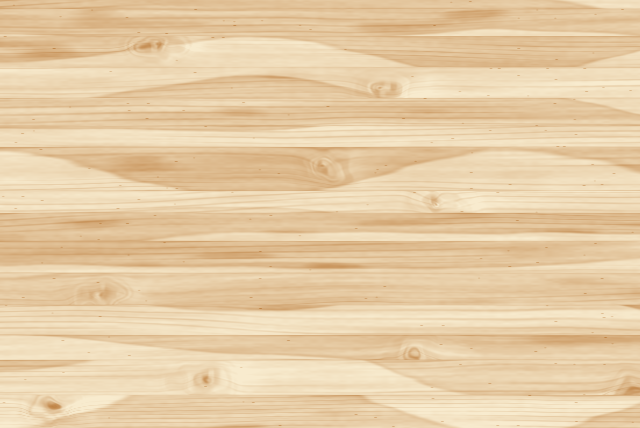
Write a WebGL 2 fragment shader that draws this texture.

```glsl
#version 300 es
precision highp float;
// Pale horizontal wood strips with streaked grain, sapwood edges and knots.

uniform vec2 u_resolution;
out vec4 fragColor;

float hash(vec2 p) {
    vec3 q = fract(p.xyx * 0.1031);
    q += dot(q, q.yzx + 33.33);
    return fract((q.x + q.y) * q.z);
}

float noise(vec2 p) {
    vec2 cell = floor(p), f = fract(p);
    f = f * f * (3.0 - 2.0 * f);
    return mix(mix(hash(cell), hash(cell + vec2(1, 0)), f.x),
               mix(hash(cell + vec2(0, 1)), hash(cell + vec2(1, 1)), f.x), f.y);
}

// Uneven seam position, counted in strips
float seam(float k) {
    return k + 0.6 * (hash(vec2(k + 40.0, 7.0)) - 0.5);
}

// Sparse dark pores, drawn as short dashes
float pores(vec2 p) {
    vec2 grid = p * vec2(45.0, 110.0), cell = floor(grid);
    vec2 centre = 0.3 + 0.4 * vec2(hash(cell + 11.0), hash(cell + 57.0));
    float d = length((fract(grid) - centre) * vec2(1.0, 1.3));
    return step(0.972, hash(cell + 3.0)) * smoothstep(0.24, 0.06, d);
}

void main() {
    vec2 p = gl_FragCoord.xy / u_resolution.y;

    // Strip layout
    float row = p.y * 14.0, k = floor(row);
    if (row < seam(k)) k -= 1.0;
    else if (row > seam(k + 1.0)) k += 1.0;
    float low = seam(k), high = seam(k + 1.0);
    float across = (row - low) / (high - low);
    vec2 id = vec2(k + 20.0, 3.0);
    float seed = floor(hash(id) * 90.0) + 10.0;

    // Gentle drift of the fibres
    vec2 g = p + vec2(seed, 0.0);
    g.y += 0.022 * (noise(vec2(g.x * 1.7, seed)) - 0.5);
    g.y += 0.005 * (noise(vec2(g.x * 6.0, p.y * 14.0 + seed)) - 0.5);

    // Knots bend the fibres and leave curls, a pale side and a brown core
    float knotTone = 0.0, knotArea = 0.0;
    for (float i = 0.0; i < 2.0; i++) {
        vec2 pick = id + vec2(i * 17.0, 31.0);
        if (hash(pick) > 0.36) continue;
        vec2 centre = vec2(0.75 * (i + hash(pick + 5.0)),
                           mix(low, high, 0.2 + 0.6 * hash(pick + 9.0)) / 14.0);
        vec2 d = (p - centre) * vec2(17.0, 27.0);
        d += 0.7 * (vec2(noise(p * 28.0 + seed), noise(p * 28.0 + seed + 40.0)) - 0.5);
        float area = exp(-dot(d, d));
        float curl = noise(vec2(length(d) * 7.0, d.x * 1.5 + seed));
        float core = exp(-dot(d, d) * 5.0) * smoothstep(0.2, 0.75, noise(p * vec2(75.0, 45.0)));
        vec2 side = d - vec2(1.2, 0.0);
        knotTone += area * (curl - 0.6) * 0.8 - 0.85 * core + 0.28 * exp(-dot(side, side));
        knotArea = max(knotArea, area);
        g.y += 0.025 * area * (hash(pick + 13.0) < 0.5 ? -1.0 : 1.0);
    }

    // Sapwood tapers along a slow curve through the strip
    float side = hash(id + 21.0) < 0.5 ? across : 1.0 - across;
    float curve = 0.58 + 2.2 * (noise(vec2(p.x * 1.7 + seed, seed + 4.0)) - 0.5)
                + 1.6 * (hash(id + 63.0) - 0.5);
    float border = side - curve + 0.12 * (noise(g * vec2(7.0, 60.0)) - 0.5);
    float sap = smoothstep(-0.05, 0.05, border) * (1.0 - 0.6 * knotArea);
    float tone = mix(0.36 + 0.24 * hash(id + 77.0), 0.87, sap);
    tone -= 0.16 * exp(-pow((border + 0.04) * 16.0, 2.0));

    // Broad, medium and fine streaks
    float calm = 1.0 - 0.5 * knotArea;
    float contrast = mix(1.0, 0.75, sap) * calm;
    tone += contrast * (0.38 * (noise(g * vec2(1.3, 26.0)) - 0.5)
                      + 0.36 * (noise(g * vec2(2.2, 75.0) + 9.0) - 0.5)
                      + 0.26 * (noise(g * vec2(5.0, 170.0) + 23.0) - 0.5)
                      + 0.14 * (noise(g * vec2(60.0, 240.0)) - 0.5));

    // Thin growth lines with varying spacing and strength
    float phase = g.y * 72.0 + 3.0 * noise(g * vec2(0.9, 13.0));
    float line = smoothstep(0.24, 0.0, abs(fract(phase) - 0.5));
    tone -= 0.36 * calm * line * smoothstep(0.25, 0.8, noise(g * vec2(2.5, 40.0) + 51.0));

    // Brown smudges, knots and pores
    float smudge = smoothstep(0.72, 0.98, noise(g * vec2(4.5, 38.0) + 70.0));
    tone -= 0.5 * smudge * (1.0 - 0.75 * sap);
    tone += knotTone;
    tone -= 0.7 * pores(p);

    // Narrow shaded seams
    float gap = min(row - low, high - row) / 14.0;
    tone -= 0.4 * smoothstep(0.0035, 0.0, gap) * noise(vec2(p.x * 4.0, seed));

    vec3 tan_wood = vec3(0.84, 0.68, 0.49), cream = vec3(0.96, 0.90, 0.78);
    fragColor = vec4(mix(tan_wood, cream, clamp(tone, -1.2, 1.1)), 1.0);
}
```
